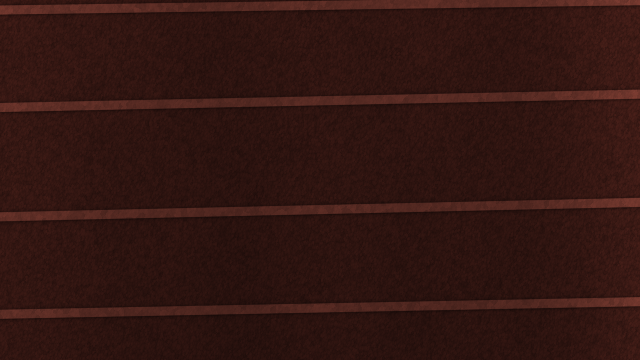
Give the GLSL for this pattern, as a Shadertoy shader.

```glsl
// Dark russet felt crossed by four thin, slightly tilted lighter bands.

vec2 hash2(vec2 p) {
    vec3 q = fract(p.xyx * vec3(0.1031, 0.1030, 0.0973));
    q += dot(q, q.yzx + 33.33);
    return fract((q.xx + q.yz) * q.zy);
}

// Cellular noise: x is the distance to the nearest point, y a random value per cell.
vec2 cellular(vec2 p) {
    vec2 cell = floor(p), nearest = vec2(9.0, 0.0);
    for (int j = -1; j <= 1; j++) {
        for (int i = -1; i <= 1; i++) {
            vec2 id = cell + vec2(i, j);
            vec2 h = hash2(id + 40.0);
            float d = length(id + h - p);
            if (d < nearest.x) nearest = vec2(d, fract(h.x * 7.0 + h.y * 5.0));
        }
    }
    return nearest;
}

// Signed height above the centre line of a band, with uneven spacing and tilt.
float bandOffset(vec2 p, float i) {
    float base = 0.127 + 0.2817 * i - 0.0127 * sin(2.094 * i);
    float slope = 0.0197 + 0.0052 * i - 0.0023 * i * i;
    return p.y - base - slope * p.x;
}

// Broad light: bright right edge, dim folds and a darker foot.
float lighting(vec2 uv) {
    float folds = 0.035 * cos(uv.x * 12.5 - 0.9) + 0.02 * sin(uv.x * 27.0 + uv.y * 2.0);
    float sides = 0.55 * pow(abs(uv.x - 0.5) * 2.0, 3.0) * mix(0.25, 0.6, uv.x);
    return 0.9 + folds + sides + 0.14 * (uv.y - 0.4);
}

void mainImage(out vec4 fragColor, in vec2 fragCoord) {
    vec2 uv = fragCoord / iResolution.xy;
    vec2 p = fragCoord / iResolution.y;
    float aa = 0.75 / iResolution.y;

    // Felt fibres: slanted cells in two sizes
    vec2 slant = mat2(0.9, 0.35, -0.4, 0.8) * p;
    vec2 fine = cellular(slant * vec2(190.0, 125.0));
    vec2 coarse = cellular(slant * vec2(75.0, 60.0) + 17.0);
    float grain = 0.22 * (fine.y - 0.5) + 0.24 * (0.5 - fine.x) + 0.10 * (coarse.y - 0.5);
    float cloud = 0.02 * sin(p.x * 19.0 + 2.0 * sin(p.y * 13.0)) * sin(p.y * 17.0 + p.x * 5.0);
    vec3 col = vec3(0.186, 0.080, 0.064) * (1.0 + grain + cloud);

    // Bands with smoother mottling and a shadow at each edge
    vec3 bandCol = vec3(0.345, 0.168, 0.138)
                 * (1.0 + 0.12 * (coarse.y - 0.5) + 0.35 * grain);
    for (int i = 0; i < 4; i++) {
        float h = bandOffset(p, float(i));
        float d = abs(h) - 0.0128;
        float shadow = exp(-max(d, 0.0) * 260.0) * (h < 0.0 ? 0.5 : 0.35);
        col *= 1.0 - shadow;
        col = mix(col, bandCol, smoothstep(aa, -aa, d));
    }

    fragColor = vec4(col * lighting(uv), 1.0);
}
```
